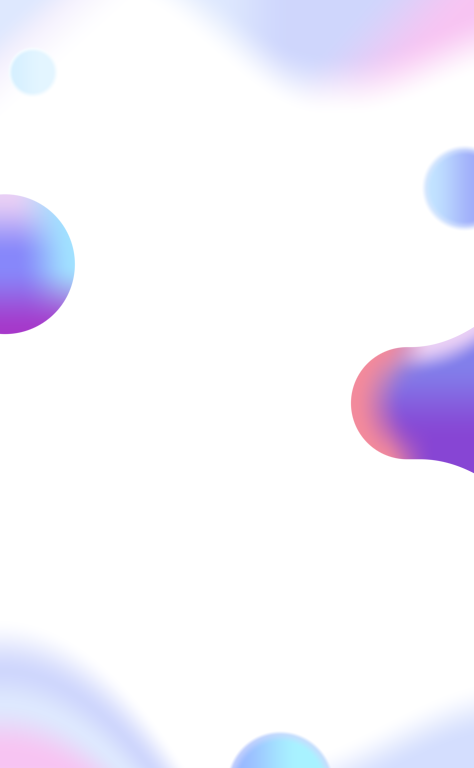
A WebGL 1 fragment shader for this background:

```glsl
precision highp float;

uniform vec2 u_resolution;

const vec3 WHITE = vec3(1.0);
const vec3 MIST = vec3(0.87, 0.91, 0.995);
const vec3 PERIWINKLE = vec3(0.81, 0.84, 0.99);
const vec3 LILAC = vec3(0.91, 0.81, 0.96);
const vec3 PINK = vec3(0.97, 0.77, 0.95);
const vec3 CORAL = vec3(0.95, 0.54, 0.61);
const vec3 SKY = vec3(0.63, 0.88, 1.0);
const vec3 INDIGO = vec3(0.53, 0.53, 0.98);
const vec3 VIOLET = vec3(0.53, 0.27, 0.83);
const vec3 PURPLE = vec3(0.65, 0.22, 0.79);

// Coverage of a signed distance, softened on both sides of the edge
float cover(float dist, float softness) {
    return 1.0 - smoothstep(-softness, softness, dist);
}

// Blurred washes along the top
vec3 topGlow(vec3 color, vec2 p) {
    float depth = 1.0 - p.y;
    float corner = p.x + 1.1 * depth;
    vec3 cornerTint = mix(MIST, vec3(0.94, 0.92, 0.99), smoothstep(0.03, 0.11, corner));
    color = mix(color, cornerTint, 1.0 - smoothstep(0.04, 0.18, corner));

    float edge = -0.05 + 0.16 * smoothstep(0.14, 0.42, p.x)
               - 0.065 * smoothstep(0.46, 0.68, p.x);
    vec3 tint = mix(MIST, PERIWINKLE, smoothstep(0.28, 0.38, p.x));
    tint = mix(tint, PINK, smoothstep(0.47, 0.62, p.x + 0.89 * depth));
    return mix(color, tint, cover(depth - edge, 0.042));
}

// Blurred hills along the bottom
vec3 bottomGlow(vec3 color, vec2 p) {
    float depth = 0.16 - 3.3 * p.x * p.x - p.y;
    vec3 tint = mix(PERIWINKLE, MIST, smoothstep(0.03, 0.08, depth));
    tint = mix(tint, PINK, smoothstep(0.075, 0.14, depth));
    color = mix(color, tint, cover(-depth, 0.036));

    float hill = -0.03 + 0.11 * smoothstep(0.34, 0.66, p.x);
    return mix(color, vec3(0.83, 0.87, 0.995), cover(p.y - hill, 0.036));
}

// Sphere shaded left to right, fading to a pale rim
vec3 softBubble(vec3 color, vec2 p, vec2 center, float radius,
                vec3 leftTint, vec3 rightTint, vec3 rim, float softness) {
    vec2 local = (p - center) / radius;
    float r = length(local);
    vec3 tint = mix(leftTint, rightTint, smoothstep(-0.9, 0.4, local.x));
    tint = mix(tint, rim, 0.75 * smoothstep(0.8, 1.0, r));
    return mix(color, tint, cover((r - 1.0) * radius, softness));
}

// Glossy sphere: lilac above, sky to the right, purple below
vec3 glossySphere(vec3 color, vec2 p, vec2 center, float radius, float pixel) {
    vec2 local = (p - center) / radius;
    vec3 tint = mix(INDIGO, LILAC, smoothstep(0.1, 1.0, local.y));
    tint = mix(tint, SKY, smoothstep(0.15, 1.0, local.x + 0.1 * local.y));
    tint = mix(tint, PURPLE, smoothstep(0.0, 1.0, -local.y));
    return mix(color, tint, cover((length(local) - 1.0) * radius, pixel));
}

// Rounded drop whose neck flares towards the right
float dropDistance(vec2 q, float radius) {
    float upper = max(q.x - 0.004, 0.0);
    float lower = max(q.x - 0.017, 0.0);
    float neck = max(q.y - radius - 3.8 * upper * upper,
                     -q.y - radius - 3.7 * lower * lower);
    return q.x > 0.0 ? neck : length(q) - radius;
}

vec3 liquidDrop(vec3 color, vec2 p, vec2 center, float radius, float pixel) {
    vec2 q = p - center;
    vec2 local = q / radius;
    float dist = dropDistance(q, radius);
    vec3 tint = mix(VIOLET, vec3(0.51, 0.50, 0.92), smoothstep(-0.7, 0.8, local.y));
    float sheen = smoothstep(-0.04, 0.0, dist) * smoothstep(0.1, 0.8, local.y);
    tint = mix(tint, LILAC, sheen * smoothstep(-0.6, 0.4, local.x));
    float blush = smoothstep(0.3, 1.25, length(local - vec2(0.3, 0.0)));
    tint = mix(tint, CORAL, blush * (1.0 - smoothstep(-0.4, 0.5, local.x)));
    return mix(color, tint, cover(dist, pixel));
}

void main() {
    vec2 p = gl_FragCoord.xy / u_resolution.y;
    float pixel = 0.75 / u_resolution.y;

    vec3 color = topGlow(WHITE, p);
    color = bottomGlow(color, p);

    // Pale bubbles
    color = softBubble(color, p, vec2(0.043, 0.906), 0.032,
                       vec3(0.84, 0.94, 1.0), vec3(0.89, 0.96, 1.0), WHITE, 0.002);
    color = softBubble(color, p, vec2(0.605, 0.755), 0.053,
                       vec3(0.76, 0.89, 1.0), vec3(0.62, 0.67, 0.98), MIST, 0.004);
    color = softBubble(color, p, vec2(0.365, -0.022), 0.068,
                       vec3(0.60, 0.72, 1.0), vec3(0.66, 0.95, 1.0), PERIWINKLE, 0.003);

    // Vivid shapes
    color = glossySphere(color, p, vec2(0.0065, 0.656), 0.091, pixel);
    color = liquidDrop(color, p, vec2(0.53, 0.475), 0.073, pixel);

    gl_FragColor = vec4(color, 1.0);
}
```
